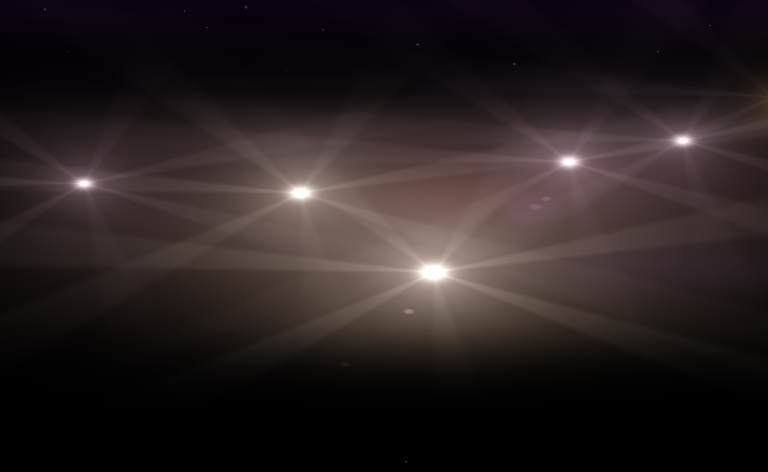
This background is drawn by a WebGL 1 fragment shader. Its source:

```glsl
precision highp float;
// Stadium-like flares glowing through a brown haze on a near-black ground.
// Each flare sums a hot core, a soft halo and seven wedge rays whose angles
// repeat in a flattened space; faint lens ghosts and hashed dust finish it.
uniform vec2 u_resolution;

const float TAU = 6.28319;
const float RAY_COUNT = 7.0;

float hash(vec2 p) {
  return fract(sin(dot(p, vec2(127.1, 311.7))) * 43758.5453);
}

vec3 screen(vec3 a, vec3 b) {
  return 1.0 - (1.0 - a) * (1.0 - min(b, 1.0));
}

// Elliptical bump, 1 at its centre.
float bump(vec2 p, vec2 centre, vec2 size) {
  vec2 d = (p - centre) / size;
  return exp(-dot(d, d));
}

// Soft-edged disc used for lens ghosts.
float ghost(vec2 p, vec2 centre, vec2 size) {
  return 1.0 - smoothstep(0.4, 1.2, length((p - centre) / size));
}

// Wedge rays, evenly spaced by angle, blurred at the root, fading outward.
float rays(vec2 d, float turn) {
  vec2 flatD = d * vec2(1.0, 2.0);
  float radius = length(flatD);
  float sector = TAU / RAY_COUNT;
  float angle = atan(flatD.y, flatD.x + 0.00001) - turn;
  float offset = abs(mod(angle + 0.5 * sector, sector) - 0.5 * sector);
  float blur = 0.02 + 0.006 / (radius + 0.02);
  float wedge = 1.0 - smoothstep(0.1 - blur, 0.1 + blur, offset);
  float sideways = abs(flatD.x) / (radius + 0.001);
  float reach = mix(2.9, 1.4, sideways);
  return wedge * exp(-reach * radius) * mix(0.5, 1.0, sideways);
}

// One flare: core, halo and rays.
vec3 flare(vec2 p, vec2 centre, float power, float turn, vec3 tint) {
  vec2 d = p - centre;
  float radius = length(d * vec2(1.0, 1.4));
  float core = 0.72 * bump(d, vec2(0.0), vec2(0.031, 0.017) * power);
  float halo = 0.60 * exp(-radius * 10.0 / power);
  float mist = 0.08 * bump(d, vec2(0.0), vec2(0.34, 0.22));
  float beams = 0.115 * rays(d, turn);
  return tint * power * (halo + mist + beams) + vec3(core);
}

// Sparse dust: one possible speck in each grid cell.
float dust(vec2 p) {
  vec2 grid = p * 24.0;
  vec2 cell = floor(grid);
  vec2 spot = 0.25 + 0.5 * vec2(hash(cell + 3.1), hash(cell + 7.7));
  float size = mix(0.04, 0.11, hash(cell + 5.3));
  float speck = 1.0 - smoothstep(size * 0.3, size, length(fract(grid) - spot));
  float zone = smoothstep(0.8, 0.86, p.y) + 1.0 - smoothstep(0.04, 0.08, p.y);
  return speck * zone * step(0.94, hash(cell));
}

// Night gradient with the warm haze band.
vec3 backdrop(vec2 p) {
  vec3 color = vec3(0.035, 0.0, 0.06) * smoothstep(0.72, 1.0, p.y);
  color += vec3(0.23, 0.165, 0.14) * bump(p, vec2(0.90, 0.48), vec2(0.72, 0.18));
  color += vec3(0.09, 0.045, 0.05) * bump(p, vec2(0.95, 0.64), vec2(0.85, 0.12));
  color += vec3(0.04, 0.03, 0.06) * bump(p, vec2(1.45, 0.43), vec2(0.35, 0.06));
  color += vec3(0.05, 0.012, 0.005) * bump(p, vec2(0.97, 0.58), vec2(0.17, 0.06));
  color += vec3(0.07, 0.05, 0.025) * bump(p, vec2(0.94, 0.32), vec2(0.42, 0.10));
  return color;
}

void main() {
  // Height is one unit; x is stretched to the design's width.
  vec2 p = gl_FragCoord.xy / u_resolution * vec2(1.634, 1.0);
  vec3 color = backdrop(p);

  // Flares, left to right.
  vec3 rose = vec3(1.0, 0.80, 0.90);
  vec3 warm = vec3(1.0, 0.91, 0.84);
  vec3 amber = vec3(1.0, 0.80, 0.45);
  color = screen(color, flare(p, vec2(0.179, 0.611), 0.64, 0.40, rose));
  color = screen(color, flare(p, vec2(0.640, 0.591), 0.88, 0.33, warm));
  color = screen(color, flare(p, vec2(0.923, 0.423), 1.08, 0.32, warm));
  color = screen(color, flare(p, vec2(1.211, 0.657), 0.74, 0.36, rose));
  color = screen(color, flare(p, vec2(1.453, 0.702), 0.64, 0.38, rose));
  vec2 edgeOffset = p - vec2(1.645, 0.794);
  float edgeGlow = 0.32 * exp(-length(edgeOffset) * 20.0);
  color = screen(color, amber * edgeGlow + rose * 0.06 * rays(edgeOffset, 0.3));

  // Lens ghosts.
  color += vec3(0.03, 0.02, 0.05) * ghost(p, vec2(1.128, 0.557), vec2(0.065, 0.038));
  color += vec3(0.06, 0.09, 0.08) * ghost(p, vec2(1.162, 0.579), vec2(0.012, 0.006));
  color += vec3(0.06, 0.06, 0.08) * ghost(p, vec2(1.140, 0.562), vec2(0.014, 0.007));
  color += vec3(0.18, 0.16, 0.13) * ghost(p, vec2(0.870, 0.340), vec2(0.012, 0.006));
  color += vec3(0.08, 0.07, 0.05) * ghost(p, vec2(0.734, 0.228), vec2(0.012, 0.006));

  // Dark lower and upper ends, then dust.
  color *= smoothstep(0.10, 0.33, p.y);
  color *= 1.0 - 0.55 * smoothstep(0.72, 0.88, p.y) * (1.0 - smoothstep(0.88, 1.0, p.y));
  color += vec3(0.20, 0.17, 0.20) * dust(p);
  gl_FragColor = vec4(clamp(color, 0.0, 1.0), 1.0);
}
```
